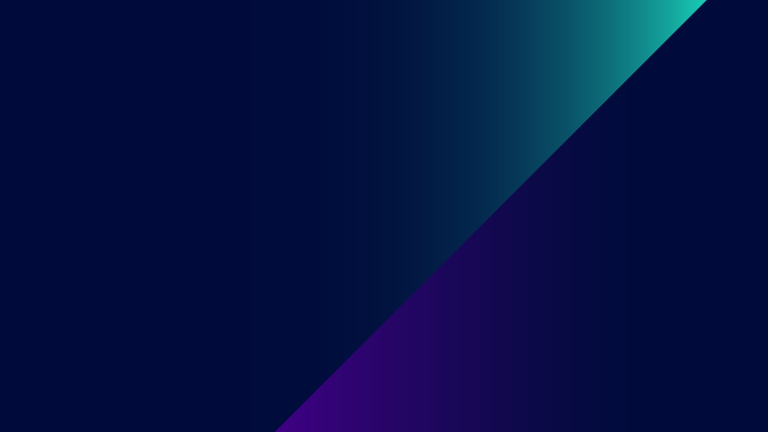
Write a Shadertoy shader that draws this background.

```glsl
// Two panels of deep navy meet along a 45 degree diagonal. Teal light grows
// to the right in the upper panel, violet light to the left in the lower one.
// Each glow is a horizontal power ramp, lightly banded by 1D gradient noise.

const vec3 NAVY   = vec3(0.000, 0.045, 0.230);
const vec3 TEAL   = vec3(0.100, 0.800, 0.715);
const vec3 VIOLET = vec3(0.250, 0.000, 0.520);

// Pseudo-random slope in -1..1 for a lattice point
float slopeAt(float cell) {
    return 2.0 * fract(sin(cell * 12.99) * 437.58) - 1.0;
}

float gradientNoise(float x) {
    float cell = floor(x), f = x - cell;
    float blend = f * f * f * (f * (f * 6.0 - 15.0) + 10.0);
    return mix(slopeAt(cell) * f, slopeAt(cell + 1.0) * (f - 1.0), blend);
}

// Light rising from 0 at "dark" to 1 at "bright", in either direction
float glowRamp(float x, float dark, float bright, float falloff) {
    return pow(clamp((x - dark) / (bright - dark), 0.0, 1.0), falloff);
}

void mainImage(out vec4 fragColor, in vec2 fragCoord) {
    // Canvas heights; the horizontal extent is normalised to 16:9
    vec2 p = fragCoord / iResolution.xy * vec2(16.0 / 9.0, 1.0);
    float pixel = 1.0 / iResolution.y;

    // Faint vertical bands shift the ramps sideways
    float bandedX = p.x + 0.012 * gradientNoise(p.x * 14.0);

    vec3 upper = mix(NAVY, TEAL, glowRamp(bandedX, 0.532, 1.634, 2.9));
    vec3 lower = mix(NAVY, VIOLET, glowRamp(bandedX, 1.481, 0.637, 1.35));

    // Signed distance to the diagonal, positive in the lower panel
    float diagonal = (p.x - p.y - 0.636) * 0.7071;
    float lowerMask = smoothstep(-0.7 * pixel, 0.7 * pixel, diagonal);

    fragColor = vec4(mix(upper, lower, lowerMask), 1.0);
}
```
